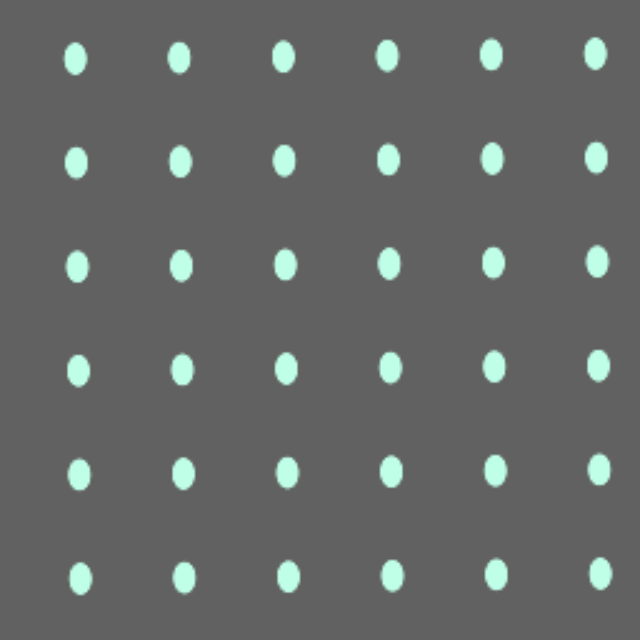
This pattern is drawn by a WebGL 2 fragment shader. Its source:

```glsl
#version 300 es
precision highp float;
// Slightly tilted 6 by 6 lattice of pale mint ovals on grey, with coarse stepped edges.

#define PITCH 0.1625                   // spacing of the ovals
#define TILT 0.0098                    // lattice rotation in radians
#define FIRST_DOT vec2(0.1258, 0.0957) // centre of the lower left oval
#define RADII vec2(0.0177, 0.0249)     // half width and half height
#define GRAIN 256.0                    // coarse cells across the canvas
#define SOFTNESS 0.7                   // edge ramp in coarse cells
#define GROUND vec3(0.38, 0.38, 0.38)
#define MINT vec3(0.75, 1.0, 0.91)

uniform vec2 u_resolution;
out vec4 fragColor;

// Approximate signed distance to an axis-aligned ellipse
float ellipseDistance(vec2 p, vec2 radii) {
    float k = length(p / radii);
    float slope = length(p / (radii * radii));
    return k * (k - 1.0) / max(slope, 1e-3);
}

// Coverage of the nearest oval at a point of the canvas
float dotCoverage(vec2 point) {
    float c = cos(TILT), s = sin(TILT);
    mat2 toLattice = mat2(c, -s, s, c);
    vec2 lattice = toLattice * (point - FIRST_DOT) / PITCH;
    vec2 offset = (fract(lattice + 0.5) - 0.5) * PITCH;
    float d = ellipseDistance(offset, RADII);
    return clamp(0.5 - d * GRAIN / SOFTNESS, 0.0, 1.0);
}

// Coverage at the centre of a coarse cell
float cellCoverage(vec2 cell) {
    return dotCoverage((cell + 0.5) / GRAIN);
}

// Blend the four surrounding cells so the stepped rims stay smooth
float grainyCoverage(vec2 uv) {
    vec2 position = uv * GRAIN - 0.5;
    vec2 cell = floor(position);
    vec2 blend = fract(position);
    float lower = mix(cellCoverage(cell), cellCoverage(cell + vec2(1, 0)), blend.x);
    float upper = mix(cellCoverage(cell + vec2(0, 1)), cellCoverage(cell + vec2(1, 1)), blend.x);
    return mix(lower, upper, blend.y);
}

void main() {
    vec2 uv = gl_FragCoord.xy / u_resolution;
    fragColor = vec4(mix(GROUND, MINT, grainyCoverage(uv)), 1.0);
}
```
